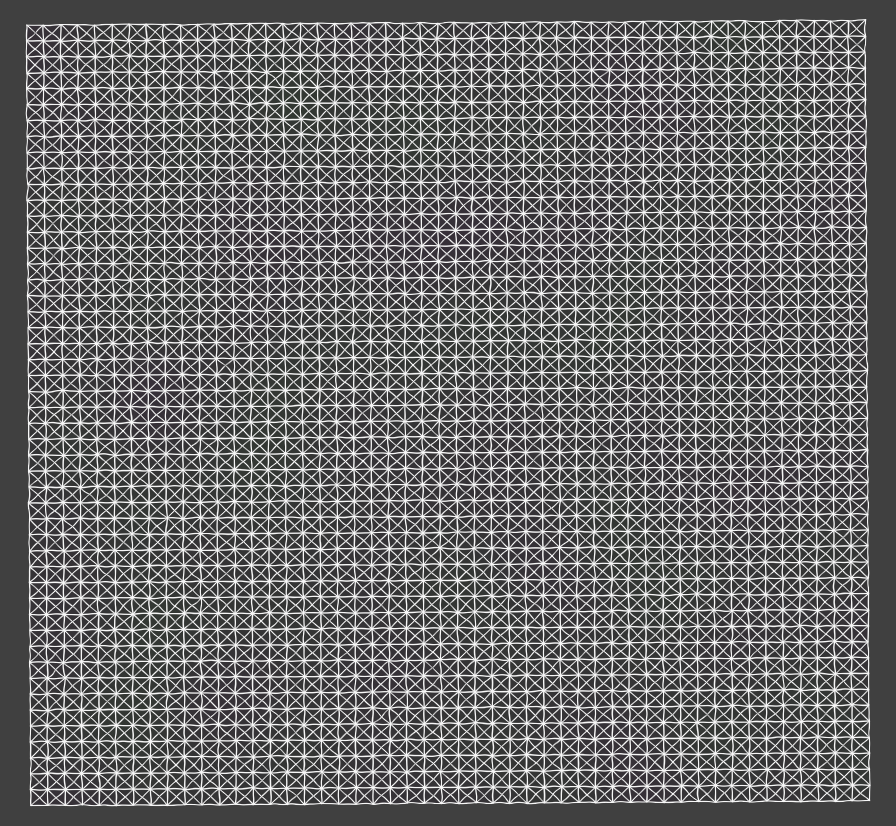
This pattern is drawn by a Shadertoy shader. Its source:

```glsl
#define CELLS vec2(49.0)
#define SHEET vec2(1.0155, 0.945)
#define TILT 0.0057
#define GRID_WIDTH 0.00165
#define DIAGONAL_WIDTH 0.00135
#define WOBBLE 0.10
#define WEAR 0.30
#define TINT 0.035
#define MARGIN_COLOR vec3(0.252)
#define CELL_COLOR vec3(0.205, 0.203, 0.208)
#define LINE_COLOR vec3(0.97)

vec2 randomGradient(vec2 node) {
    vec3 h = fract(node.xyx * vec3(0.1031, 0.1030, 0.0973));
    h += dot(h, h.yzx + 33.33);
    return fract((h.xx + h.yz) * h.zy) * 2.0 - 1.0;
}

float gradientNoise(vec2 p) {
    vec2 i = floor(p), f = fract(p);
    vec2 u = f * f * f * (f * (f * 6.0 - 15.0) + 10.0);
    vec2 e = vec2(0.0, 1.0);
    float low = mix(dot(randomGradient(i), f),
                    dot(randomGradient(i + e.yx), f - e.yx), u.x);
    float high = mix(dot(randomGradient(i + e), f - e),
                     dot(randomGradient(i + 1.0), f - 1.0), u.x);
    return mix(low, high, u.y);
}

// Share of a pixel-wide interval covered by a line, exact for hairlines
float lineCoverage(float dist, float width, float pixel) {
    float nearEdge = max(dist - 0.5 * pixel, -0.5 * width);
    float farEdge = min(dist + 0.5 * pixel, 0.5 * width);
    return clamp((farEdge - nearEdge) / pixel, 0.0, 1.0);
}

void mainImage(out vec4 fragColor, in vec2 fragCoord) {
    float pixel = 1.0 / iResolution.y;
    vec2 p = (fragCoord - 0.5 * iResolution.xy) * pixel;

    // Slightly turned sheet, measured in cells from its lower left corner
    float c = cos(TILT), s = sin(TILT);
    vec2 sheetPos = vec2(c * p.x + s * p.y, c * p.y - s * p.x);
    vec2 cellSize = SHEET / CELLS;
    vec2 q = sheetPos / cellSize + 0.5 * CELLS;
    vec2 noisePos = q * 1.3 + 60.0;
    q += WOBBLE * vec2(gradientNoise(noisePos), gradientNoise(noisePos + 91.7));

    // Sheet area
    vec2 border = (abs(q - 0.5 * CELLS) - 0.5 * CELLS) * cellSize;
    float outside = max(border.x, border.y);
    float inside = clamp(0.5 - outside / pixel, 0.0, 1.0);
    float framed = clamp(0.5 + (0.5 * GRID_WIDTH - outside) / pixel, 0.0, 1.0);

    // Straight grid lines, including the outer frame
    vec2 gridDist = abs(q - clamp(round(q), vec2(0.0), CELLS)) * cellSize;
    float vertical = lineCoverage(gridDist.x, GRID_WIDTH, pixel);
    float horizontal = lineCoverage(gridDist.y, GRID_WIDTH, pixel);
    float grid = framed * (1.0 - (1.0 - vertical) * (1.0 - horizontal));

    // Both diagonals of every cell, unevenly worn
    vec2 local = abs(fract(q) - 0.5);
    float diagonalDist = abs(local.x - local.y) * cellSize.x * cellSize.y / length(cellSize);
    float fade = 1.0 - WEAR * smoothstep(-0.1, 0.5, gradientNoise(q * 2.3 + 140.0));
    float diagonal = inside * fade * lineCoverage(diagonalDist, DIAGONAL_WIDTH, pixel);

    // Faint green and violet drift over the sheet
    float drift = TINT * gradientNoise(sheetPos * 7.0 + 20.0);
    vec3 color = mix(MARGIN_COLOR, CELL_COLOR + drift * vec3(-0.5, 1.0, -0.7), inside);
    color = mix(color, LINE_COLOR, 1.0 - (1.0 - grid) * (1.0 - diagonal));
    fragColor = vec4(color, 1.0);
}
```
